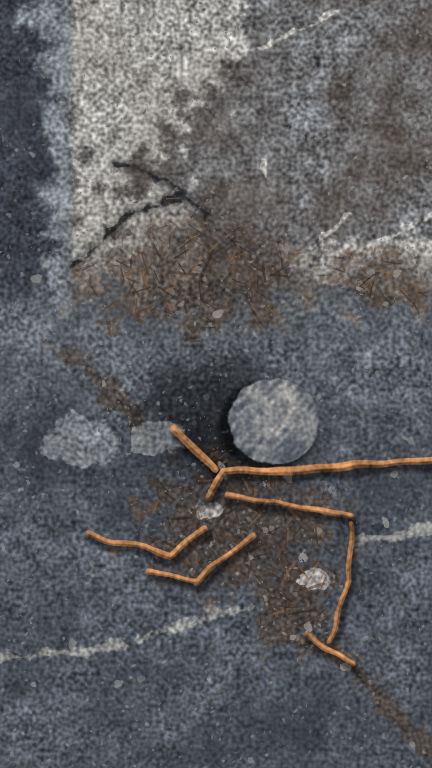
A WebGL 2 fragment shader for this texture:

```glsl
#version 300 es
precision highp float;
uniform vec2 u_resolution;
out vec4 outColor;

// Palette
const vec3 SLATE = vec3(.33, .35, .385), DARK = vec3(.2, .21, .24), ASH = vec3(.48, .5, .52);
const vec3 PALE = vec3(.67, .66, .64), BROWN = vec3(.37, .35, .34), SOIL = vec3(.27, .23, .2);
const vec3 WOOD = vec3(.7, .49, .32);
// Layout, in canvas widths
const float GRAIN = .27, WALL_BASE = 1.08;
const vec2 STONE = vec2(.634, .803), STONE_SIZE = vec2(.105, .1), SKY = vec2(-.3, .95);
// Segments: start and end
const vec4 BRANCHES[4] = vec4[](vec4(1.01, .713, .787, .699), vec4(.787, .699, .521, .685),
  vec4(.521, .685, .481, .632), vec4(.405, .782, .498, .69));
const vec4 FORKS[4] = vec4[](vec4(.47, .55, .394, .493), vec4(.394, .493, .204, .544),
  vec4(.586, .544, .456, .428), vec4(.456, .432, .347, .458));
const vec4 SPRIGS[4] = vec4[](vec4(.528, .632, .815, .583), vec4(.813, .565, .81, .435),
  vec4(.81, .435, .759, .296), vec4(.706, .308, .822, .238));
const vec4 CRACKS[4] = vec4[](vec4(.16, 1.15, .3, 1.28), vec4(.3, 1.28, .42, 1.315),
  vec4(.42, 1.33, .486, 1.28), vec4(.28, 1.4, .43, 1.335));
const vec4 VEINS[4] = vec4[](vec4(0, .255, .17, .268), vec4(.17, .268, .29, .285),
  vec4(.32, .3, .58, .378), vec4(.82, .525, 1, .55));
const vec4 SCRATCHES[4] = vec4[](vec4(.6, 1.67, .785, 1.75), vec4(.72, 1.205, .81, 1.28),
  vec4(.84, 1.2, 1, 1.28), vec4(.613, 1.375, .614, 1.4));
// Flat chips: centre and radii
const vec4 CHIPS[4] = vec4[](vec4(.19, .755, .09, .06), vec4(.37, .765, .06, .04),
  vec4(.73, .435, .032, .024), vec4(.48, .6, .035, .025));

vec2 hash(vec2 p) {
  vec3 h = fract(p.xyx * vec3(.1031, .103, .0973));
  h += dot(h, h.yzx + 33.33);
  return fract((h.xx + h.yz) * h.zy);
}
float corner(vec2 cell, vec2 offset) {
  float a = 6.2832 * hash(cell + 57.).x;
  return dot(vec2(cos(a), sin(a)), offset);
}
float noise(vec2 p) {
  vec2 i = floor(p), f = p - i, e = vec2(1, 0), w = f * f * (3. - 2. * f);
  return 1.4 * mix(mix(corner(i, f), corner(i + e, f - e), w.x),
    mix(corner(i + e.yx, f - e.yx), corner(i + 1., f - 1.), w.x), w.y);
}
float fbm(vec2 p) {
  float sum = 0., amp = .6;
  for (int i = 0; i < 5; i++, amp *= .58) { sum += amp * noise(p); p = mat2(1.6, 1.2, -1.2, 1.6) * p + 7.3; }
  return sum;
}
float segment(vec2 p, vec4 s) {
  vec2 a = p - s.xy, b = s.zw - s.xy;
  return length(a - b * clamp(dot(a, b) / dot(b, b), 0., 1.));
}
float nearest(vec2 p, vec4 lines[4]) {
  float d = 9.;
  for (int i = 0; i < 4; i++) d = min(d, segment(p, lines[i]));
  return d;
}
float twigs(vec2 p) {
  return min(nearest(p, BRANCHES) - .009, min(nearest(p, FORKS) - .007, nearest(p, SPRIGS) - .006));
}
float blob(vec2 p, float x, float y, float rx, float ry) { return 1. - length((p - vec2(x, y)) / vec2(rx, ry)); }
float fill(float d, float soft) { return smoothstep(-soft, soft, d); }

// Scattered strokes, or round grit without stretch: coverage and tone
vec2 scatter(vec2 p, float scale, float stretch, float density) {
  vec2 q = p * scale, best = vec2(0);
  for (int k = 0; k < 9; k++) {
    vec2 c = floor(q) + vec2(k % 3 - 1, k / 3 - 1), g = hash(c + 91.), mid = c + .2 + .6 * hash(c + scale);
    vec2 reach = stretch * vec2(cos(6.28 * g.x), sin(6.28 * g.x));
    float radius = stretch > 0. ? .05 : mix(.1, .34, g.y * g.y);
    float m = fill(radius - segment(q, vec4(mid - reach, mid + reach + .001)), .6 * scale / u_resolution.x);
    m *= step(hash(c + 17.).x, density);
    if (m > best.x) best = vec2(m, fract(g.y * 7.));
  }
  return best;
}

void main() {
  vec2 p = gl_FragCoord.xy / u_resolution.x;
  float broad = fbm(p * 5.), rough = fbm(p * 17. + 4.), fine = .4 * noise(p * 55.) + .9 * noise(p * 108.);
  vec2 w = p + .014 * vec2(rough, fbm(p * 17. + 31.));

  // Paving with pale veins
  vec3 col = mix(SLATE * (.92 + .3 * broad), ASH * .92, .75 * fill(w.y - .9 + .2 * broad - .1 * p.x, .2));
  col = mix(col, PALE * .9, .7 * fill(.009 + .02 * rough - nearest(w, VEINS), .004));

  // Weathered wall, flaking plaster, blue corner
  vec3 wall = mix(BROWN, ASH, .3 + .7 * broad + .4 * rough);
  float plaster = max(blob(w, .28, 1.6, .15, .25), blob(w, .47, 1.72, .09, .2) - .1);
  plaster = max(plaster, max(blob(w, .88, 1.16, .2, .06), blob(w, .3, 1.23, .17, .16) - .1));
  wall = mix(wall, PALE, .8 * fill(plaster + .9 * rough + .4 * broad, .2));
  vec3 side = mix(DARK * 1.2, ASH, fill(w.x - .1 + .08 * broad + .06 * rough + .05 * (p.y - 1.5), .03));
  wall = mix(wall, side, fill(.165 - w.x + .02 * rough, .01));
  wall = mix(wall, PALE * 1.05, .85 * fill(.005 + .012 * rough - nearest(w, SCRATCHES), .003));
  col = mix(col, wall, fill(w.y - WALL_BASE + .15 * rough, .05));

  // Soil, litter, shade and cracks
  float joint = abs(w.y - 1.149 + 1.12 * w.x) / 1.5;
  float litter = max(blob(w, .46, 1.14, .22, .12), blob(w, .88, 1.13, .1, .06));
  litter = max(litter, max(blob(w, .55, .56, .2, .13), blob(w, .68, .39, .08, .12)));
  litter = fill(litter + 1.1 * rough, .35);
  float soil = max(litter, fill(.015 + .06 * rough + .02 * broad - joint, .015) * fill(.98 - p.y, .03));
  col = mix(col, SOIL, .7 * soil);
  col *= 1. - .5 * fill(blob(w, .5, .82, .17, .14) + .7 * rough, .45);
  float crack = nearest(w, CRACKS);
  col *= 1. - .3 * fill(.012 + .03 * rough - crack, .015);
  col = mix(col, DARK * .6, .85 * fill(.003 + .014 * rough - crack, .004));

  // Chips, grain, grit and straw
  for (int i = 0; i < 4; i++) {
    vec4 c = CHIPS[i];
    col = mix(col, mix(ASH, PALE, i > 1 ? .9 : .15), .75 * fill(blob(w, c.x, c.y, c.z, c.w) + .7 * rough, .1));
  }
  col *= 1. + GRAIN * (1.6 * fine + 1.2 * rough) * (1. + .6 * broad);
  vec2 grit = scatter(w, 75., 0., .36 + .3 * soil), pebble = scatter(w, 32., 0., .05 + .35 * soil);
  col = mix(col, mix(DARK, PALE, grit.y), .5 * grit.x);
  col = mix(col, mix(DARK, PALE, pebble.y), .65 * pebble.x);
  for (float s = 16.; s < 40.; s += 9.) {
    vec2 straw = scatter(p + .3 * (w - p), s, .5, .6);
    col = mix(col, mix(SOIL * .6, WOOD * .85, straw.y * straw.y), .6 * straw.x * litter);
  }

  // Rounded stone and its shadow
  vec2 r = (mix(p, w, .6) - STONE) / STONE_SIZE;
  col *= 1. - .55 * fill(1.08 - length(r + .12), .12);
  float light = .2 + .35 * sqrt(max(0., 1. - dot(r, r))) + .15 * dot(r, SKY) + .7 * rough;
  light += .5 * noise(vec2(p.x + p.y, 2.5 * (p.y - p.x)) * 25.);
  col = mix(col, mix(SLATE, PALE, clamp(light, 0., 1.)) * (1. + GRAIN * fine), fill(1. - length(r), .03));

  // Twigs, lit from above
  vec2 bend = p + .008 * vec2(noise(p * 14.), noise(p * 14. + 9.)) + .1 * (w - p);
  float twig = twigs(bend), lit = (twigs(bend + SKY * .004) - twig) / .004;
  col *= 1. - .45 * fill(.004 - twigs(bend + vec2(-.006, .014)), .008);
  col = mix(col, WOOD * (.85 + .25 * lit + .4 * rough + .2 * fine), fill(-twig, .8 / u_resolution.x));
  outColor = vec4(clamp(col, 0., 1.), 1);
}
```
